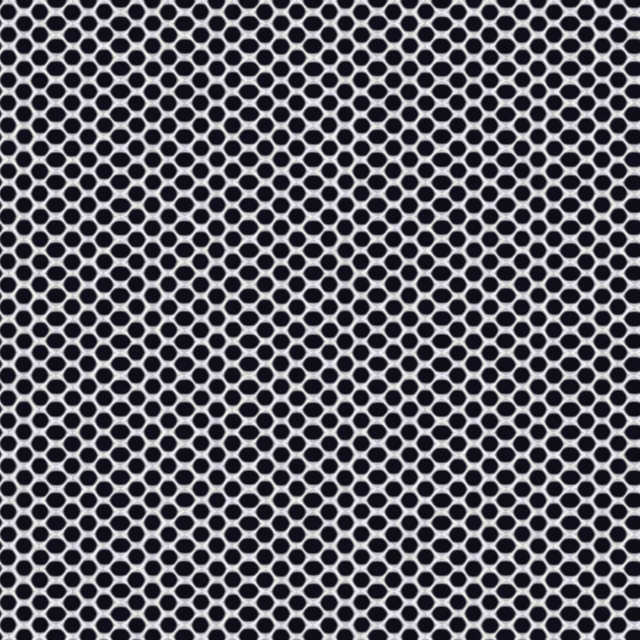
This texture is drawn by a WebGL 2 fragment shader. Its source:

```glsl
#version 300 es
precision highp float;

#define GRID vec2(19.92, 28.18)      // holes across and down, per sublattice
#define ORIGIN vec2(0.389, 0.644)    // centre of one wide hole
#define HALF_SIZE vec2(0.361, 0.347) // hole half extents, in row heights
#define WIDE_EXTRA vec2(0.062, -0.018) // change of size in every fourth column
#define BEAT_EXTRA 0.005             // slow width drift across the canvas
#define BEAT_PERIOD 0.26
#define JITTER 0.04                  // irregularity of each hole
#define EDGE vec2(-0.060, 0.060)     // soft edge from hole to wire
#define HOLE_COLOR vec3(0.055, 0.055, 0.095)
#define WIRE_COLOR vec3(0.91, 0.91, 0.92)
#define JOINT_COLOR vec3(0.76, 0.76, 0.79)

const float TAU = 6.2831853;

uniform vec2 u_resolution;
out vec4 fragColor;

float hash(vec2 p) {
    vec3 q = fract(vec3(p.xyx) * 0.1031);
    q += dot(q, q.yzx + 33.33);
    return fract((q.x + q.y) * q.z);
}

float valueNoise(vec2 p) {
    vec2 i = floor(p), f = fract(p);
    f = f * f * (3.0 - 2.0 * f);
    return mix(mix(hash(i), hash(i + vec2(1, 0)), f.x),
               mix(hash(i + vec2(0, 1)), hash(i + vec2(1, 1)), f.x), f.y);
}

// Signed distance to an oval, slightly squared towards a flat-topped hexagon
float holeDistance(vec2 p, vec2 halfSize) {
    vec2 e = abs(p) / halfSize;
    float hexagon = max(e.y, 0.866 * e.x + 0.5 * e.y);
    float r = mix(length(e), hexagon * 1.04, 0.35);
    return (r - 1.0) * 0.5 * (halfSize.x + halfSize.y);
}

// Distance to the nearest hole of one sublattice (shift is 0 or 1)
float latticeDistance(vec2 uv, float shift) {
    vec2 q = (uv - ORIGIN) * GRID - 0.5 * shift;
    vec2 id = floor(q + 0.5);
    float column = 2.0 * id.x + shift;
    vec2 seed = id + 71.0 + 137.0 * shift;
    vec2 wobble = vec2(hash(seed), hash(seed + 53.0)) - 0.5;

    vec2 halfSize = HALF_SIZE;
    halfSize += WIDE_EXTRA * max(cos(column * TAU / 4.0), 0.0);
    float columnX = ORIGIN.x + 0.5 * column / GRID.x;
    halfSize.x -= BEAT_EXTRA * cos(TAU * (columnX - 0.547) / BEAT_PERIOD);
    halfSize += 0.5 * JITTER * wobble.yx;

    vec2 p = (q - id) * vec2(GRID.y / GRID.x, 1.0);
    return holeDistance(p + JITTER * wobble, halfSize);
}

void main() {
    float side = min(u_resolution.x, u_resolution.y);
    vec2 uv = gl_FragCoord.xy / side;
    float even = latticeDistance(uv, 0.0);
    float odd = latticeDistance(uv, 1.0);
    float d = min(even, odd);

    // Wire: bright diagonal ridges, greyer joints, faint warm and cool blotches
    float ridge = 1.0 - smoothstep(0.02, 0.18, abs(even - odd));
    float grain = valueNoise(uv * GRID.y * 4.0) - 0.5;
    float tint = valueNoise(uv * GRID.y * 2.0 + 19.0) - 0.5;
    vec3 wire = mix(JOINT_COLOR, WIRE_COLOR, ridge);
    wire += 0.08 * grain + tint * vec3(0.02, 0.02, -0.05);

    // Holes: near black with a slight navy variation
    vec3 hole = HOLE_COLOR + vec3(0.01, 0.01, 0.04) * tint;

    float pixel = GRID.y / side;
    float cover = smoothstep(EDGE.x - 0.25 * pixel, EDGE.y + 0.25 * pixel, d);
    fragColor = vec4(mix(hole, wire, cover), 1.0);
}
```
